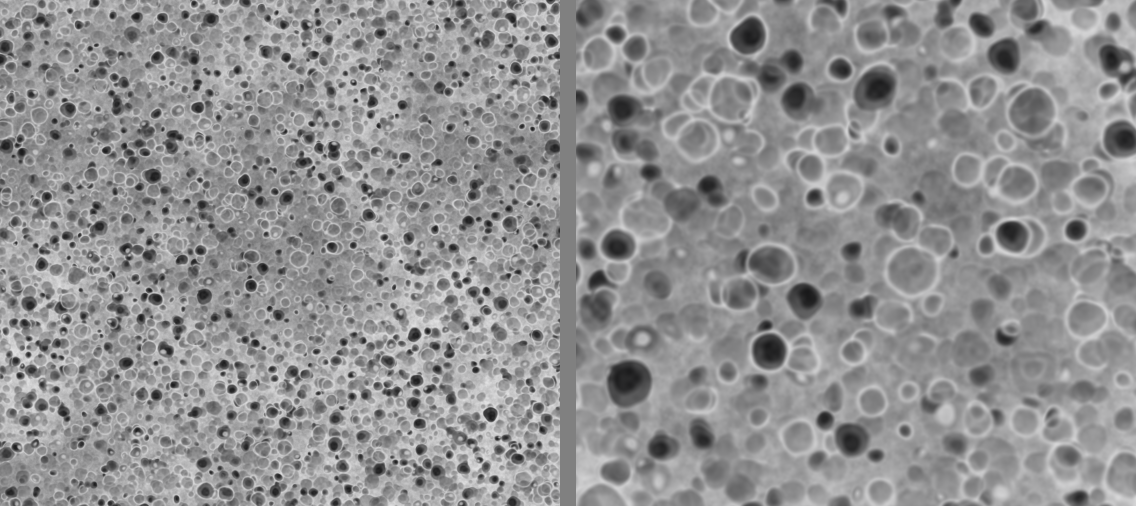
Left: the whole. Right: its middle third, enlarged.
Give the GLSL for this texture, as a WebGL 2 fragment shader.

```glsl
#version 300 es
precision highp float;

uniform vec2 u_resolution;
out vec4 fragColor;

#define LAYERS 5
#define LARGEST_CELL 0.041
#define LAYER_SHRINK 0.855
#define PORE_DENSITY 0.70
#define EDGE_SOFTNESS 0.0021
#define BASE_TONE 0.675
#define CLOUD_CONTRAST 0.62
#define GRIT_CONTRAST 0.20
#define WOBBLE 0.0045

// Integer hash: three random values per cell and seed
vec3 hash3(vec2 cell, int seed) {
    uvec3 v = uvec3(ivec3(ivec2(cell), seed)) * 1664525u + 1013904223u;
    v.x += v.y * v.z; v.y += v.z * v.x; v.z += v.x * v.y;
    v ^= v >> 16u;
    v.x += v.y * v.z; v.y += v.z * v.x; v.z += v.x * v.y;
    return vec3(v >> 8u) / 16777216.0;
}

float valueNoise(vec2 p, int seed) {
    vec2 cell = floor(p), f = fract(p);
    f = f * f * (3.0 - 2.0 * f);
    float bottom = mix(hash3(cell, seed).x, hash3(cell + vec2(1, 0), seed).x, f.x);
    float top = mix(hash3(cell + vec2(0, 1), seed).x, hash3(cell + vec2(1, 1), seed).x, f.x);
    return mix(bottom, top, f.y);
}

float fbm(vec2 p, int octaves, int seed) {
    float sum = 0.0, amplitude = 0.5, total = 0.0;
    for (int i = 0; i < octaves; i++) {
        sum += amplitude * valueNoise(p, seed + i);
        total += amplitude;
        amplitude *= 0.6;
        p = mat2(1.6, 1.2, -1.2, 1.6) * p + 7.3;
    }
    return sum / total;
}

float disc(float dist, float radius, float soft) {
    return 1.0 - smoothstep(radius - soft, radius + soft, dist);
}

// One round pore: faint bowl, darker pit, pale rim, rare glint
float drawPore(float tone, vec2 offset, float radius, vec3 look, vec3 detail, float soft) {
    vec2 lean = (detail.xy - 0.5) * radius;
    offset.x *= mix(0.88, 1.14, detail.z);
    float dist = length(offset);
    float depth = pow(look.x, 3.0);

    float rim = exp(-pow((dist - radius * 1.12) / (soft * 1.1), 2.0));
    tone = mix(tone, 0.85, rim * (0.08 + 0.50 * step(0.72, look.y)));

    float bowlTone = mix(0.50, 0.25, depth) + 0.07 * (look.z - 0.5);
    bowlTone += 0.09 * dot(offset, vec2(0.4, -0.9)) / radius;
    tone = mix(tone, bowlTone, disc(dist, radius, soft) * mix(0.50, 0.92, depth));

    float pit = disc(length(offset - lean * 0.5), radius * 0.58, soft * 1.3);
    tone = mix(tone, 0.11, pit * smoothstep(0.62, 0.95, look.x) * 0.85);

    float glint = disc(length(offset + lean), radius * 0.38, soft * 1.2);
    return mix(tone, 0.84, glint * step(0.91, look.z) * 0.75);
}

void main() {
    vec2 p = gl_FragCoord.xy / u_resolution.y;
    float soft = max(EDGE_SOFTNESS, 0.8 / u_resolution.y);

    // Cloudy ground with fine grit
    float cloud = fbm(p * 4.5, 5, 11) - 0.5;
    float grit = fbm(p * 110.0, 3, 31) - 0.5;
    float tone = BASE_TONE + CLOUD_CONTRAST * cloud + GRIT_CONTRAST * grit;

    // Slightly uneven outlines
    vec2 warped = p + WOBBLE * (vec2(valueNoise(p * 70.0, 51), valueNoise(p * 70.0, 52)) - 0.5);

    // Scattered pores, small layers first
    for (int layer = LAYERS - 1; layer >= 0; layer--) {
        float size = LARGEST_CELL * pow(LAYER_SHRINK, float(layer));
        float angle = 0.7 * float(layer) + 0.3;
        mat2 turn = mat2(cos(angle), sin(angle), -sin(angle), cos(angle));
        vec2 q = turn * warped / size + 13.7 * float(layer);
        vec2 home = floor(q);
        for (int y = -1; y <= 1; y++) {
            for (int x = -1; x <= 1; x++) {
                vec2 cell = home + vec2(x, y);
                vec3 place = hash3(cell, 100 + layer);
                vec3 detail = hash3(cell, 200 + layer);
                float crowding = valueNoise(cell * size * 9.0, 71) - 0.5;
                if (detail.x > PORE_DENSITY + 0.5 * crowding) continue;
                vec2 offset = (q - cell - 0.5 - 0.7 * (place.xy - 0.5)) * size;
                float radius = size * mix(0.17, 0.37, place.z);
                if (length(offset) > radius * 1.3 + 4.0 * soft) continue;
                vec3 look = hash3(cell, 300 + layer);
                tone = drawPore(tone, offset * turn, radius, look, detail.yzx, soft);
            }
        }
    }

    // Surface grain over everything
    tone += 0.07 * (valueNoise(p * 230.0, 91) - 0.5);
    tone = clamp(tone, 0.08, 0.88);
    fragColor = vec4(vec3(tone) + vec3(0.0, 0.0, 0.004), 1.0);
}
```
